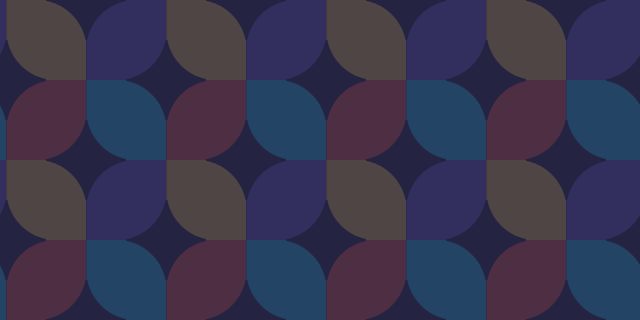
Reproduce this pattern procedurally as a Shadertoy shader.

```glsl
const float ROWS = 4.0;
const float SHIFT = 0.08;
const float CORNER_RADIUS = 0.62;

const vec3 NIGHT  = vec3(0.14, 0.14, 0.26);
const vec3 MAROON = vec3(0.305, 0.18, 0.26);
const vec3 TEAL   = vec3(0.14, 0.265, 0.40);
const vec3 TAUPE  = vec3(0.31, 0.27, 0.265);
const vec3 VIOLET = vec3(0.195, 0.185, 0.37);

// Signed distance to a unit square with one diagonal pair of corners rounded
float petalDistance(vec2 p, float radius) {
    float r = p.x * p.y > 0.0 ? radius : 0.0;
    vec2 q = abs(p) - 0.5 + r;
    return min(max(q.x, q.y), 0.0) + length(max(q, 0.0)) - r;
}

// Four colours arranged in a two by two block
vec3 petalColor(vec2 parity) {
    vec3 evenRow = mix(MAROON, TEAL, parity.x);
    vec3 oddRow = mix(TAUPE, VIOLET, parity.x);
    return mix(evenRow, oddRow, parity.y);
}

float coverage(float dist, float pixel) {
    return clamp(0.5 - dist / pixel, 0.0, 1.0);
}

void mainImage(out vec4 fragColor, in vec2 fragCoord) {
    float pixel = ROWS / iResolution.y;
    vec2 grid = fragCoord * pixel - vec2(SHIFT, 0.0);
    vec2 parity = mod(floor(grid), 2.0);
    vec2 local = fract(grid) - 0.5;

    // Mirror alternate cells so petals meet at their points
    if (parity.x == parity.y) local.x = -local.x;

    float petal = coverage(petalDistance(local, CORNER_RADIUS), pixel);
    fragColor = vec4(mix(NIGHT, petalColor(parity), petal), 1.0);
}
```
